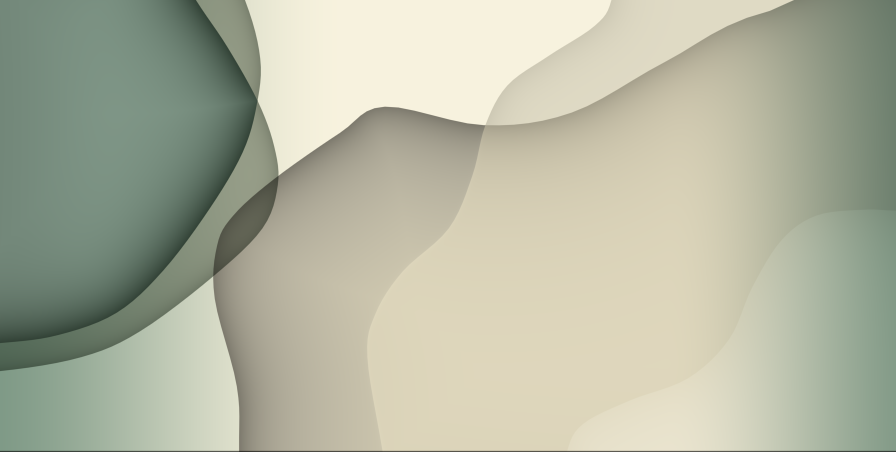
A Shadertoy shader for this background:

```glsl
#define CREAM vec3(0.97, 0.95, 0.87)
#define SAGE vec3(0.48, 0.59, 0.515)
#define MIST vec3(0.875, 0.855, 0.77)
#define TAUPE vec3(0.76, 0.74, 0.665)
#define SAND vec3(0.875, 0.845, 0.74)
#define JADE vec3(0.50, 0.59, 0.53)
#define PINE vec3(0.17, 0.23, 0.185)
#define MOSS vec3(0.39, 0.475, 0.41)
#define VEIL vec3(0.67, 0.70, 0.665)
#define CANVAS vec2(199.0, 100.0)
#define KNOTS 15
#define STEPS 6

// Point on a Catmull-Rom piece running from b to c
vec2 splinePoint(vec2 a, vec2 b, vec2 c, vec2 d, float t) {
    return b + 0.5 * t * (c - a + t * (2.0 * a - 5.0 * b + 4.0 * c - d
             + t * (3.0 * (b - c) + d - a)));
}

// Signed distance to a closed spline, positive inside
float blob(vec2 p, vec2 knots[KNOTS]) {
    float nearest = 1e6, side = -1.0;
    vec2 start = knots[0];
    for (int i = 0; i < KNOTS; i++) {
        vec2 a = knots[(i + KNOTS - 1) % KNOTS], b = knots[i];
        vec2 c = knots[(i + 1) % KNOTS], d = knots[(i + 2) % KNOTS];
        for (int k = 1; k <= STEPS; k++) {
            vec2 end = splinePoint(a, b, c, d, float(k) / float(STEPS));
            vec2 e = end - start, w = p - start;
            vec2 gap = w - e * clamp(dot(w, e) / dot(e, e), 0.0, 1.0);
            nearest = min(nearest, dot(gap, gap));
            if ((start.y > p.y) != (end.y > p.y)
                && w.x < e.x * w.y / e.y) side = -side;
            start = end;
        }
    }
    return side * sqrt(nearest);
}

// Antialiased coverage from a signed distance
float cover(float d) {
    float halfPixel = 0.7 * CANVAS.y / iResolution.y;
    return smoothstep(-halfPixel, halfPixel, d);
}

// Soft shadow falling off inward from an edge
float rim(float d, float width) {
    return exp(-max(d, 0.0) / width);
}

float upperLobe(vec2 p) {
    return blob(p, vec2[KNOTS](vec2(54.4, 100), vec2(57.8, 87), vec2(57, 76.7),
        vec2(53.9, 66.3), vec2(46.6, 53.9), vec2(36.3, 40.2), vec2(25.9, 30.8),
        vec2(13, 25.9), vec2(0, 24.1), vec2(-20, 23), vec2(-20, 75),
        vec2(-20, 125), vec2(10, 130), vec2(30, 125), vec2(46, 118)));
}

float lowerLobe(vec2 p) {
    return blob(p, vec2[KNOTS](vec2(43.5, 100), vec2(50.5, 89.6), vec2(57.3, 77.5),
        vec2(60.9, 67.6), vec2(61.7, 59.1), vec2(58.3, 49.5), vec2(47.4, 38.9),
        vec2(31.1, 26.7), vec2(18.1, 21), vec2(0, 17.9), vec2(-20, 17),
        vec2(-20, 75), vec2(-20, 125), vec2(10, 125), vec2(35, 114)));
}

float wideSheet(vec2 p) {
    return blob(p, vec2[KNOTS](vec2(53.1, 0), vec2(52.6, 14.5), vec2(47.7, 33.9),
        vec2(48.2, 45.6), vec2(51.8, 52.3), vec2(60.9, 60.4), vec2(75.5, 70.6),
        vec2(85.5, 76.4), vec2(107.5, 72.3), vec2(127, 75.1), vec2(147.7, 86.3),
        vec2(171, 97.6), vec2(215, 103), vec2(240, -30), vec2(53, -30)));
}

float paleSheet(vec2 p) {
    return blob(p, vec2[KNOTS](vec2(135.8, 100), vec2(132.1, 94.3), vec2(121.8, 87.6),
        vec2(112.7, 81.1), vec2(107.8, 72.3), vec2(104.9, 61.1), vec2(99.7, 49.5),
        vec2(89.4, 39.9), vec2(83.4, 30.6), vec2(81.6, 21), vec2(85, 0),
        vec2(90, -30), vec2(240, -30), vec2(240, 130), vec2(137, 112)));
}

float cornerSheet(vec2 p) {
    return blob(p, vec2[KNOTS](vec2(125.9, 0), vec2(129.5, 6.2), vec2(139.9, 11.4),
        vec2(152.8, 16.3), vec2(161.9, 24.9), vec2(167.1, 36.5), vec2(173.6, 46.9),
        vec2(181.3, 52.3), vec2(191.7, 53.6), vec2(199, 53.4), vec2(215, 53),
        vec2(240, 50), vec2(240, -30), vec2(180, -30), vec2(124, -12)));
}

void mainImage(out vec4 fragColor, in vec2 fragCoord) {
    vec2 p = fragCoord / iResolution.xy * CANVAS;
    float upper = upperLobe(p), lower = lowerLobe(p);
    float wide = wideSheet(p), pale = paleSheet(p), corner = cornerSheet(p);
    float inPale = cover(pale), inWide = cover(wide);
    float rightFade = smoothstep(148.0, 212.0, p.x);

    // Backdrop and the pale sheet
    vec3 color = mix(SAGE, CREAM, smoothstep(-10.0, 78.0, p.x));
    color = mix(color, MIST * (1.0 - 0.08 * rim(pale, 4.0)), inPale);

    // Wide sheet, lighter where it crosses the pale one
    float shade = mix(0.16, 0.14, inPale) * rim(wide, 17.0)
                + mix(0.2, 0.12, inPale) * rim(wide, 4.0);
    vec3 taupe = mix(TAUPE, SAND * 0.95, smoothstep(0.0, 50.0, wide));
    vec3 sheet = mix(taupe, mix(SAND, MOSS, rightFade), inPale) * (1.0 - shade);
    sheet += 0.012 * exp(-abs(pale) / 0.5);
    color = mix(color, sheet, inWide);

    // Corner sheet
    vec3 glow = mix(CREAM * 0.96, SAGE, rightFade);
    color = mix(color, glow, cover(corner) * (0.85 - 0.5 * rim(corner, 9.0)));

    // Overlapping lobes, their shadows blended smoothly
    float outer = max(upper, lower), inner = min(upper, lower);
    color *= mix(vec3(1.0), VEIL - 0.14 * rim(outer, 2.5), cover(outer));
    float blend = max(5.0 - abs(upper - lower), 0.0);
    float depth = inner + blend * blend / 20.0;
    vec3 jade = JADE * mix(0.92, 1.0, smoothstep(0.0, 28.0, p.x));
    color = mix(color, mix(jade, PINE, 0.92 * rim(depth, 7.0)), cover(inner));

    // Thin dark base line
    color *= mix(0.4, 1.0, smoothstep(0.1, 0.4, p.y));
    fragColor = vec4(color, 1.0);
}
```
